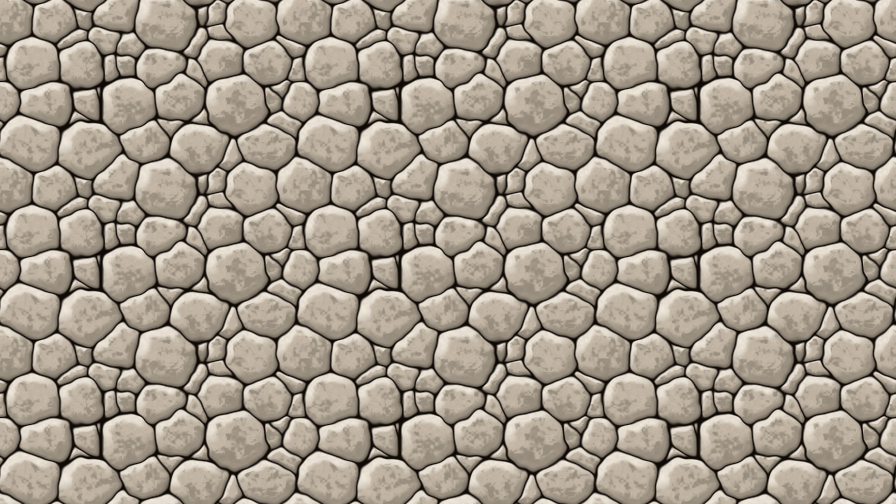
This texture is drawn by a Shadertoy shader. Its source:

```glsl
// Dry stone wall: blocky beige stones of mixed sizes with thin dark joints.
// Large stones sit on a jittered grid, small ones are pushed into the gaps;
// a power diagram gives the outlines, and wrapped noise paints the faces.

#define REPEATS 3.0
#define TILE vec2(15.0, 9.0)
#define LARGE_GRID vec2(5.0, 4.0)
#define SMALL_GRID vec2(10.0, 6.0)
#define LARGE_RADIUS vec2(0.85, 1.62)
#define SMALL_RADIUS vec2(0.2, 0.8)
#define JOINT vec2(-0.015, 0.1)
#define CORNER vec2(0.025, 0.05)
#define LIGHT_DIR normalize(vec2(-0.45, 0.9))

const int LARGE_COUNT = 25;
const int STONE_COUNT = 34;

const vec3 JOINT_COLOR = vec3(0.06, 0.04, 0.025);
const vec3 RIM_COLOR   = vec3(0.39, 0.36, 0.32);
const vec3 SHADE_COLOR = vec3(0.59, 0.55, 0.49);
const vec3 BASE_COLOR  = vec3(0.76, 0.71, 0.645);
const vec3 LIGHT_COLOR = vec3(0.91, 0.88, 0.83);

vec3 hash3(vec2 p) {
    vec3 q = fract(p.xyx * vec3(0.1031, 0.1030, 0.0973));
    q += dot(q, q.yxz + 33.33);
    return fract((q.xxy + q.yzz) * q.zyx);
}

// Value noise that wraps at the tile border for whole-number scales
float noise(vec2 p, float scale) {
    p *= scale;
    vec2 period = TILE * scale, i = floor(p), f = p - i;
    f = f * f * (3.0 - 2.0 * f);
    vec2 a = mod(i, period), b = mod(i + 1.0, period);
    float low  = mix(hash3(a).x, hash3(vec2(b.x, a.y)).x, f.x);
    float high = mix(hash3(vec2(a.x, b.y)).x, hash3(b).x, f.x);
    return mix(low, high, f.y);
}

// Stones are stored as centre and radius
vec3 largeStone(vec2 id) {
    vec3 h = hash3(mod(id, LARGE_GRID) + 17.0);
    vec2 centre = id + 0.5 + 0.45 * (h.xy - 0.5);
    centre.x += 0.5 * mod(id.y, 2.0);
    return vec3(centre * TILE / LARGE_GRID, mix(LARGE_RADIUS.x, LARGE_RADIUS.y, h.z));
}

// Moves a candidate away from large stones; a negative radius means no room
vec3 smallStone(vec2 id, vec3 stones[STONE_COUNT]) {
    vec3 h = hash3(mod(id, SMALL_GRID) + 71.0);
    vec2 centre = (id + 0.5 + 0.4 * (h.xy - 0.5)) * TILE / SMALL_GRID;
    float room = 0.0;
    for (int pass = 0; pass < 5; pass++) {
        vec2 away = vec2(0.0);
        room = 9.0;
        for (int i = 0; i < LARGE_COUNT; i++) {
            vec2 v = centre - stones[i].xy;
            float gap = length(v) - stones[i].z;
            if (gap < room) { room = gap; away = normalize(v + 1e-5); }
        }
        if (pass < 4) centre += away * (0.2 - 0.04 * float(pass));
    }
    return vec3(centre, room < SMALL_RADIUS.x ? -1.0 : min(room, SMALL_RADIUS.y));
}

void mainImage(out vec4 fragColor, in vec2 fragCoord) {
    vec2 p = fract(fragCoord / iResolution.xy * REPEATS) * TILE;
    p += 0.2 * (vec2(noise(p, 2.0), noise(p + 5.0, 2.0)) - 0.5);

    // Gather the stones around this point
    vec3 stones[STONE_COUNT];
    vec2 largeCell = floor(p / TILE * LARGE_GRID);
    vec2 smallCell = floor(p / TILE * SMALL_GRID);
    for (int i = 0; i < LARGE_COUNT; i++)
        stones[i] = largeStone(largeCell + vec2(i % 5 - 2, i / 5 - 2));
    for (int i = 0; i < 9; i++)
        stones[LARGE_COUNT + i] = smallStone(smallCell + vec2(i % 3 - 1, i / 3 - 1), stones);

    // Find the stone that owns this point
    int owner = 0;
    float best = 1e6;
    for (int i = 0; i < STONE_COUNT; i++) {
        vec2 v = p - stones[i].xy;
        float power = dot(v, v) - stones[i].z * stones[i].z;
        if (stones[i].z > 0.0 && power < best) { best = power; owner = i; }
    }
    vec3 stone = stones[owner];

    // Soft minimum of the edge distances rounds the corners
    float corner = CORNER.x + CORNER.y * stone.z, sum = 0.0, weight = 0.0;
    vec2 outward = vec2(0.0);
    for (int i = 0; i < STONE_COUNT; i++) {
        if (i == owner || stones[i].z < 0.0) continue;
        vec2 v = p - stones[i].xy, between = stones[i].xy - stone.xy;
        float span = max(length(between), 0.01);
        float edge = (dot(v, v) - stones[i].z * stones[i].z - best) / (2.0 * span);
        float w = exp(-edge / (3.0 * corner));
        sum += w * w * w;
        outward += w * between / span;
        weight += w;
    }
    float dist = -corner * log(max(sum, 1e-20));
    float facing = dot(outward / max(weight, 1e-9), LIGHT_DIR);

    // Mottled face, darker away from the light
    float coarse = noise(p, 2.0), medium = noise(p, 4.0), fine = noise(p, 8.0);
    float mottle = 0.32 * coarse + 0.36 * medium + 0.32 * fine;
    float slope = dot(p - stone.xy, LIGHT_DIR) / stone.z;
    vec3 color = mix(BASE_COLOR, SHADE_COLOR, smoothstep(0.42, 0.72, mottle - 0.13 * slope));

    // Bevel: chipped highlight on the lit side, shadow on the other
    float width = 0.13 + 0.25 * stone.z;
    float bevel = 1.0 - smoothstep(0.6, 1.15, (dist + 0.4 * (mottle - 0.5)) / width);
    color = mix(color, LIGHT_COLOR, bevel * smoothstep(0.1, 0.65, facing));
    color = mix(color, SHADE_COLOR, 0.85 * bevel * smoothstep(0.0, 0.6, -facing));
    float rim = 1.0 - smoothstep(0.06, 0.24, dist);
    color = mix(color, RIM_COLOR, 0.6 * rim * smoothstep(-0.2, 0.6, -facing));
    color *= 0.97 + 0.06 * fine;

    fragColor = vec4(mix(JOINT_COLOR, color, smoothstep(JOINT.x, JOINT.y, dist)), 1.0);
}
```
